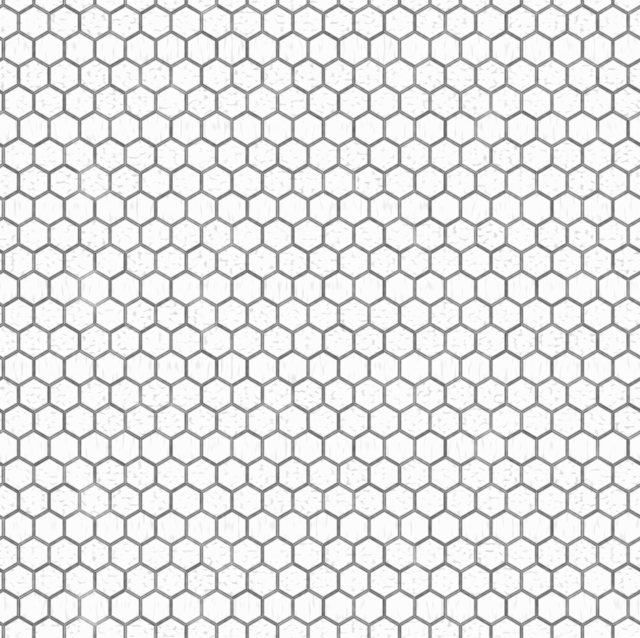
This pattern is drawn by a Shadertoy shader. Its source:

```glsl
// Tiling honeycomb of pale hexagons with worn, double-stroked grey outlines.

const vec2  CELLS       = vec2(21.0, 24.0);   // hexagons across, rows down
const float ROW_HEIGHT  = 0.8660254;          // row spacing in hexagon widths
const vec2  PHASE       = vec2(0.61, 0.15);   // lattice shift in columns, rows
const float WEAR_ROWS   = 12.0;               // rows before the wear repeats
const float LINE_HALF   = 0.0535;             // half line width in hexagon widths
const float LINE_SOFT   = 0.0375;             // softness of the outer line edge
const float GROOVE_HALF = 0.034;              // pale seam between the two strokes
const float GROOVE_TONE = 0.30;               // ink lost in the seam
const float DUST_TONE   = 0.11;
const vec3  PAPER       = vec3(0.99);
const vec3  INK         = vec3(0.37);

uint hashBits(vec2 key) {
    uvec2 k = uvec2(key + 0.5);
    uint h = k.x * 1597334677u ^ k.y * 3812015801u;
    h = (h ^ (h >> 16)) * 2246822519u;
    h = (h ^ (h >> 13)) * 3266489917u;
    return h ^ (h >> 16);
}

float hash(vec2 key) {
    return float(hashBits(key) & 65535u) / 65535.0;
}

float cornerSlope(vec2 corner, vec2 offset, vec2 period) {
    float angle = 6.2831853 * hash(mod(corner, period));
    return dot(vec2(cos(angle), sin(angle)), offset);
}

// Gradient noise that wraps after "period" lattice cells.
float gradientNoise(vec2 p, vec2 period) {
    vec2 i = floor(p), f = p - i;
    vec2 u = f * f * f * (f * (f * 6.0 - 15.0) + 10.0);
    vec2 e = vec2(1.0, 0.0);
    float low  = mix(cornerSlope(i, f, period),
                     cornerSlope(i + e, f - e, period), u.x);
    float high = mix(cornerSlope(i + e.yx, f - e.yx, period),
                     cornerSlope(i + 1.0, f - 1.0, period), u.x);
    return mix(low, high, u.y);
}

// Nearest and second nearest hexagon centres, as (x, row number).
void nearestCells(vec2 p, out vec2 cell, out vec2 neighbour, out float edgeDist) {
    vec2 best = vec2(1e5);
    cell = neighbour = vec2(0.0);
    float baseRow = round(p.y / ROW_HEIGHT);
    for (int j = -1; j <= 1; j++) {
        float row = baseRow + float(j);
        float shift = 0.5 * mod(row, 2.0);
        float column = round(p.x - shift) + shift;
        for (int i = -1; i <= 1; i++) {
            vec2 c = vec2(column + float(i), row);
            vec2 d = p - c * vec2(1.0, ROW_HEIGHT);
            float dist2 = dot(d, d);
            if (dist2 < best.x) {
                best = vec2(dist2, best.x);
                neighbour = cell;
                cell = c;
            } else if (dist2 < best.y) {
                best.y = dist2;
                neighbour = c;
            }
        }
    }
    edgeDist = 0.5 * (best.y - best.x);
}

// Faint blotches; every third row carries upright streaks instead.
float dust(vec2 uv, vec2 cell) {
    vec2 blotchGrid = vec2(126.0, 180.0), streakGrid = vec2(189.0, 48.0);
    float blotch = smoothstep(0.08, 0.55, gradientNoise(uv * blotchGrid, blotchGrid));
    float streak = smoothstep(0.05, 0.60, gradientNoise(uv * streakGrid, streakGrid));
    bool streaky = mod(cell.y, 3.0) > 0.5 && mod(cell.y, 3.0) < 1.5;
    vec2 cellKey = mod(vec2(2.0 * cell.x, cell.y), vec2(2.0 * CELLS.x, WEAR_ROWS));
    float amount = 0.5 + 0.7 * hash(cellKey);
    return amount * (streaky ? 0.6 * streak : blotch);
}

void mainImage(out vec4 fragColor, in vec2 fragCoord) {
    vec2 uv = fragCoord / iResolution.xy;
    vec2 p = (uv * CELLS - PHASE) * vec2(1.0, ROW_HEIGHT);
    float pixel = CELLS.x / iResolution.x;

    vec2 cell, neighbour;
    float edgeDist;
    nearestCells(p, cell, neighbour, edgeDist);

    // Tone per edge, and per side of each edge
    vec2 edgeKey = mod(vec2(2.0, 1.0) * (cell + neighbour),
                       vec2(4.0 * CELLS.x, 2.0 * WEAR_ROWS));
    bool leftSide = cell.x < neighbour.x;
    float edgeTone = hash(edgeKey);
    float sideTone = hash(edgeKey + vec2(leftSide ? 200.0 : 400.0, 0.0));

    // Wear: scattered pale patches and fine breakup along the strokes
    vec2 wearUv = uv * vec2(1.0, CELLS.y / WEAR_ROWS);
    vec2 patchGrid = vec2(11.0, 6.0), grainGrid = vec2(126.0, 63.0);
    float worn = smoothstep(0.28, 0.55, gradientNoise(wearUv * patchGrid, patchGrid));
    float grain = gradientNoise(wearUv * grainGrid, grainGrid);
    float strength = 0.78 + 0.18 * edgeTone + 0.12 * (sideTone - 0.5)
                   + 0.16 * grain - 0.30 * worn;

    // Double-stroked outline
    float soft = max(LINE_SOFT, 0.75 * pixel);
    float line = 1.0 - smoothstep(LINE_HALF - soft, LINE_HALF + soft, edgeDist);
    float groove = 1.0 - smoothstep(0.0, max(GROOVE_HALF, 0.8 * pixel), edgeDist);
    line *= 1.0 - GROOVE_TONE * groove * (1.2 - 0.7 * edgeTone);

    vec3 paper = PAPER - DUST_TONE * dust(uv, cell);
    fragColor = vec4(mix(paper, INK, clamp(line * strength, 0.0, 1.0)), 1.0);
}
```
